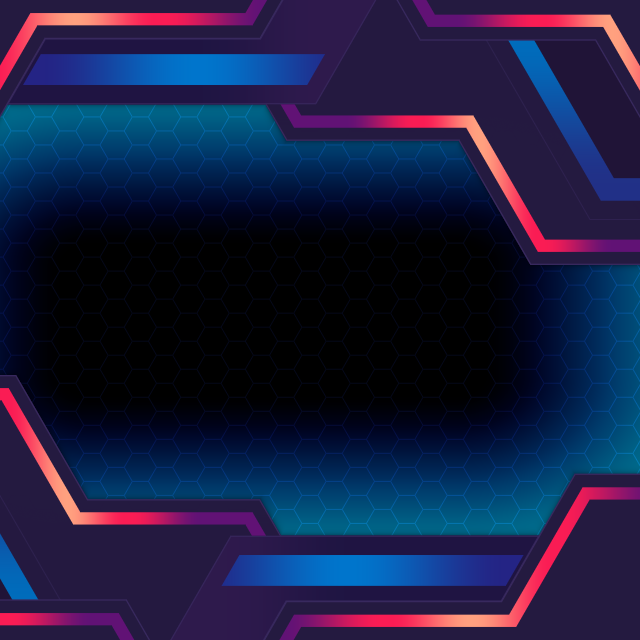
Write a Shadertoy shader that draws this background.

```glsl
#define PANEL vec3(.14, .10, .25)
#define PANEL_DARK vec3(.125, .08, .215)
#define TRIM vec3(.22, .16, .37)
#define PEACH vec3(1., .63, .50)
#define RED vec3(.98, .11, .33)
#define PURPLE vec3(.38, .07, .46)
#define BRIGHT_BLUE vec3(0., .46, .80)
#define INDIGO vec3(.14, .14, .52)
#define NEON_HALF .0096
#define TRIM_GAP .030
#define SHELF .163
#define HEX_TILE vec2(.0757, .0438)

const vec2 FALL = vec2(-.866, .5);  // normal of edges that descend rightwards
const vec2 RISE = vec2(.866, .5);   // normal of edges that climb rightwards

float fill(float d) { return clamp(.5 - d * iResolution.y, 0., 1.); }
float stroke(float d, float halfWidth) { return fill(abs(d) - halfWidth); }

// Mitred step between two levels, sloped through its upper corner
float ramp(vec2 p, vec2 corner, float lowLevel, vec2 normal) {
    return max(p.y - lowLevel, min(p.y - corner.y, dot(p - corner, normal)));
}

vec3 neon(float x, float peak, float reach) {
    float t = abs(x - peak) / reach;
    vec3 hot = mix(PEACH, RED, smoothstep(0., .45, t));
    return mix(hot, PURPLE, smoothstep(.5, 1.05, t));
}

// Distance to the nearest border of flat-topped hexagons
float hexBorder(vec2 p) {
    vec2 a = abs(mod(p + .5 * HEX_TILE, HEX_TILE) - .5 * HEX_TILE);
    vec2 b = abs(mod(p, HEX_TILE) - .5 * HEX_TILE);
    float nearest = min(max(a.y, dot(a, RISE)), max(b.y, dot(b, RISE)));
    return .5 * HEX_TILE.y - nearest;
}

vec3 backdrop(vec2 uv) {
    vec2 q = max(abs(uv - vec2(.427, .5)) - vec2(.286, .085), 0.);
    float d = length(q * vec2(.72, 1.));
    vec3 col = vec3(0., .015, .15) * smoothstep(.03, .11, d);
    col = mix(col, vec3(0., .20, .40), smoothstep(.075, .19, d));
    col = mix(col, vec3(0., .42, .55), smoothstep(.15, .265, d));
    float grid = stroke(hexBorder(uv - vec2(.3707, .5764)), .0007);
    return col + grid * (vec3(.02, .035, .11) + .15 * col);
}

void mainImage(out vec4 fragColor, in vec2 fragCoord) {
    vec2 uv = fragCoord / iResolution.y;
    vec3 col = backdrop(uv);

    // Half-turn symmetry: p.y is the depth from the top or bottom edge
    vec2 p = uv.y > .5 ? vec2(uv.x, 1. - uv.y) : vec2(.854 - uv.x, uv.y);

    // Centre lines of the neon strips
    float corner = max(ramp(p, vec2(.053, .030), .229, RISE),
                       dot(p - vec2(.389, .030), RISE));
    float inner = max(ramp(p, vec2(.734, .190), .384, FALL),
                      dot(p - vec2(.465, .190), FALL));
    float outer = max(ramp(p, vec2(.948, .0325), 1., FALL),
                      dot(p - vec2(.674, .0325), FALL));

    // Frame panels with a soft shadow and thin trim
    float frame = min(p.y - SHELF, min(corner, inner) - TRIM_GAP);
    col *= 1. - .35 * exp(-max(frame, 0.) * 250.);
    col = mix(col, PANEL, fill(frame));
    col = mix(col, TRIM, stroke(frame + .001, .001));

    // Shelf holding the horizontal bar
    float shelf = max(max(p.y - SHELF, dot(p - vec2(.588, 0.), RISE)),
                      TRIM_GAP - corner);
    vec3 shelfColor = mix(vec3(.12, .08, .26), vec3(.18, .10, .30),
                          smoothstep(.30, .50, p.x));
    col = mix(col, shelfColor, fill(shelf));
    col = mix(col, TRIM, .8 * stroke(shelf + .001, .0009));

    // Horizontal blue bar, slanted at both ends
    float slant = abs(p.x + .577 * p.y - .3346) - .222;
    float bar = max(abs(p.y - .1087) - .0241, .866 * slant);
    vec3 barColor = mix(BRIGHT_BLUE, INDIGO, smoothstep(0., .25, abs(p.x - .31)));
    col = mix(col, barColor, fill(bar));

    // Bent blue band and its recess
    float band = max(p.y - .296, dot(p - vec2(.949, .296), FALL));
    float below = fill(TRIM_GAP - outer);
    col = mix(col, PANEL_DARK, below * fill(band));
    col = mix(col, TRIM, .5 * below * stroke(band - .047, .0008));
    vec3 bandColor = mix(BRIGHT_BLUE * .92, vec3(.13, .19, .53),
                         smoothstep(.06, .29, p.y));
    col = mix(col, bandColor, below * stroke(band, .0176));

    // Corner plates and their trim
    float plates = min(corner, outer) - TRIM_GAP;
    col = mix(col, PANEL, fill(plates));
    col = mix(col, TRIM, stroke(plates, .001));

    // Neon strips
    col = mix(col, neon(p.x, .117, .28), stroke(corner, NEON_HALF));
    col = mix(col, neon(p.x, .749, .20), stroke(inner, NEON_HALF) * fill(SHELF - p.y));
    col = mix(col, neon(p.x, .957, .235), stroke(outer, NEON_HALF));

    fragColor = vec4(col, 1.);
}
```
